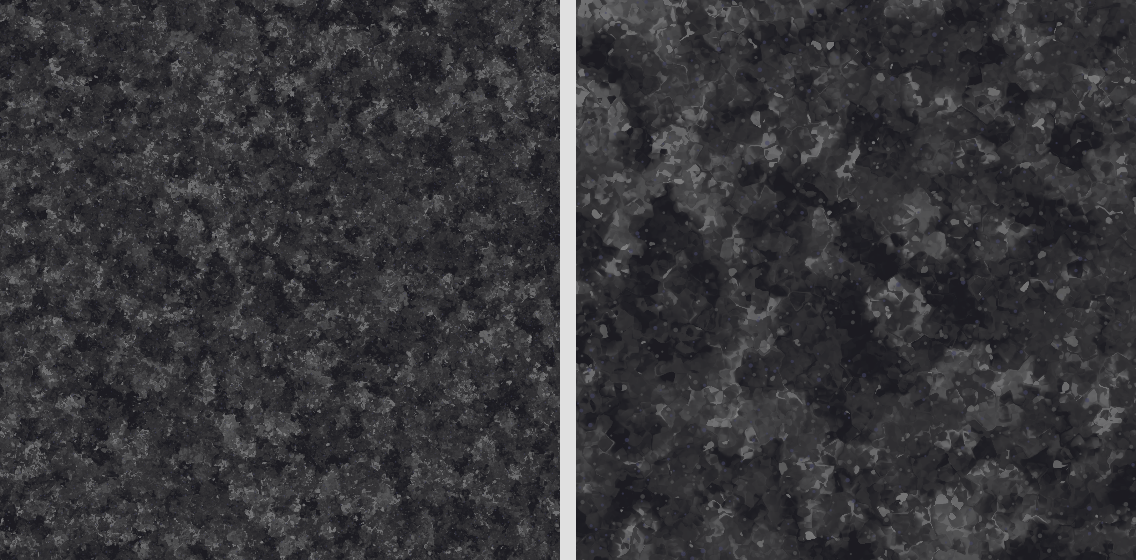
Left: the whole. Right: its middle third, enlarged.
Give the GLSL for this texture, as a Shadertoy shader.

```glsl
// Dark polished granite: ragged charcoal patches with fine pale and bluish mineral specks.

vec3 hash3(vec2 p) {
    vec3 q = fract(p.xyx * vec3(0.1031, 0.1030, 0.0973));
    q += dot(q, q.yxz + 33.33);
    return fract((q.xxy + q.yzz) * q.zyx);
}

// Cellular noise: three random values per cell, blended softly at the borders
vec3 softCells(vec2 p) {
    vec2 base = floor(p);
    vec3 sum = vec3(0.0);
    float total = 0.0;
    for (int y = -1; y <= 1; y++)
    for (int x = -1; x <= 1; x++) {
        vec2 id = base + vec2(x, y);
        vec2 d = id + hash3(id).xy - p;
        float weight = exp(-15.0 * dot(d, d)) + 1e-6;
        sum += weight * hash3(id + 57.0);
        total += weight;
    }
    return sum / total;
}

// Scattered round flecks: x = coverage, y = random tint of the fleck
vec2 flecks(vec2 p, float scale, float density, float minRadius, float maxRadius) {
    p *= scale;
    float blur = 0.6 * scale / iResolution.y;
    vec2 result = vec2(0.0);
    for (int y = -1; y <= 1; y++)
    for (int x = -1; x <= 1; x++) {
        vec2 id = floor(p) + vec2(x, y);
        vec3 rnd = hash3(id + 211.0);
        float radius = mix(minRadius, maxRadius, rnd.x * rnd.x);
        float dist = length(id + hash3(id + 19.0).xy - p);
        float cover = 1.0 - smoothstep(radius - blur, radius + blur, dist);
        cover *= step(rnd.y, density);
        if (cover > result.x) result = vec2(cover, rnd.z);
    }
    return result;
}

void mainImage(out vec4 fragColor, in vec2 fragCoord) {
    vec2 uv = fragCoord / iResolution.y;

    // Broken, ragged outlines from a two-scale warp
    vec2 warp = 0.014 * (softCells(uv * 110.0 + 7.0).xy - 0.5)
              + 0.006 * (softCells(uv * 230.0 + 31.0).xy - 0.5);
    vec2 p = uv + warp;

    // Layered grain sizes, coarse to fine
    float patches = softCells(p * 37.0).z;
    float grains = softCells(p * 76.0 + 13.0).z;
    float chips = softCells(p * 160.0 + 41.0).z;
    float dust = softCells(uv * 310.0 + 83.0).z;
    float tone = 0.40 * patches + 0.32 * grains + 0.20 * chips + 0.08 * dust;

    // Bluish black through charcoal to grey
    vec3 black = vec3(0.108, 0.107, 0.130);
    vec3 charcoal = vec3(0.193, 0.190, 0.200);
    vec3 grey = vec3(0.325, 0.325, 0.330);
    vec3 color = mix(black, charcoal, smoothstep(0.20, 0.54, tone));
    color = mix(color, grey, smoothstep(0.48, 0.86, tone));

    // Pale crystal clumps inside the lighter patches
    color += 0.12 * smoothstep(0.70, 0.95, chips) * smoothstep(0.52, 0.75, tone);

    // Tiny dust flecks, some of them blue, then sparser bright crystals
    vec2 fine = flecks(uv, 170.0, 0.28, 0.10, 0.24);
    vec3 fineColor = mix(vec3(0.36), vec3(0.27, 0.27, 0.40), step(0.7, fine.y));
    color = mix(color, fineColor, 0.55 * fine.x);
    vec2 bright = flecks(uv + 0.4 * warp, 62.0, 0.34, 0.05, 0.19);
    color = mix(color, vec3(mix(0.34, 0.56, bright.y)), 0.75 * bright.x);

    fragColor = vec4(color, 1.0);
}
```
